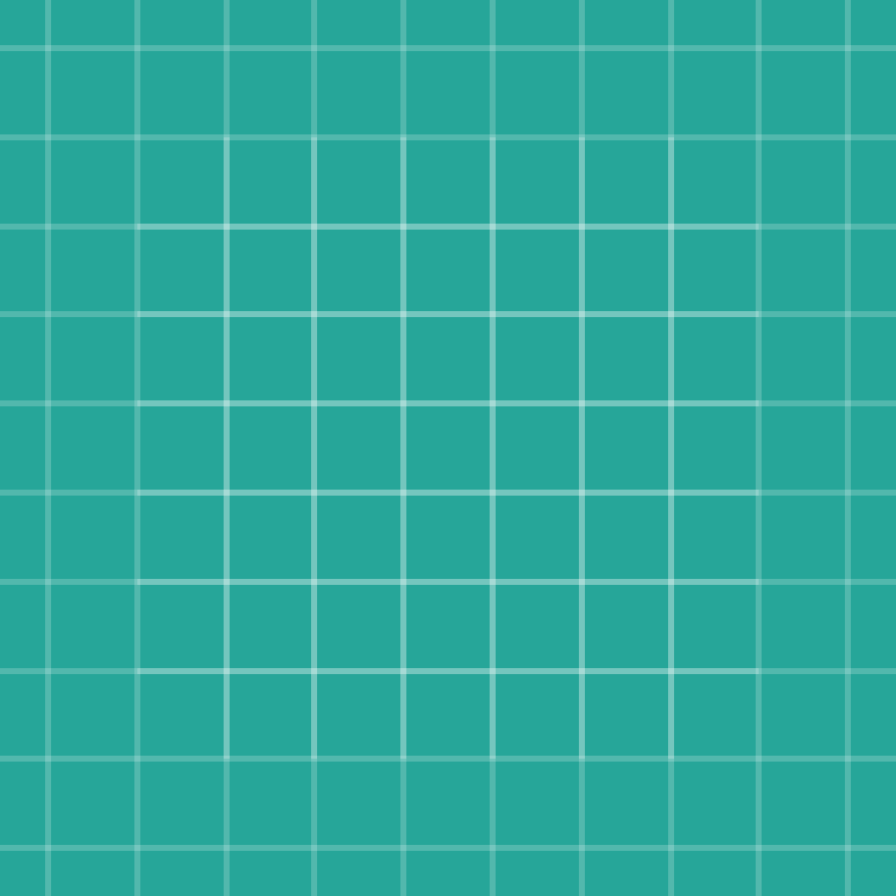
Give the GLSL for this pattern, as a WebGL 1 fragment shader.

```glsl
precision highp float;
// Square grid of translucent white lines on teal, with a doubled inner grid.

uniform vec2 u_resolution;

const vec3 TEAL = vec3(0.15, 0.65, 0.60);
const float LINE_ALPHA = 0.2;
const float LINE_WIDTH = 3.4 / 512.0;
const float SPACING = 50.78 / 512.0;
const float FIRST_LINE = 27.5 / 512.0;
const float SNAP = 1.0 / 512.0;       // line positions sit on a fine lattice
const float INNER_FIRST = 2.0;        // inner grid: lines 2 to 7,
const float INNER_LAST = 7.0;         // reaching to their outer neighbours

// Position of a numbered line, rounded to the lattice.
float lineCenter(float index) {
  return FIRST_LINE + floor(index * SPACING / SNAP + 0.6) * SNAP;
}

float nearestLine(float x) {
  return floor((x - FIRST_LINE) / SPACING + 0.5);
}

// Antialiased coverage of the line closest to x.
float lineCoverage(float x, float index, float pixel) {
  float dist = abs(x - lineCenter(index));
  return clamp(0.5 + (0.5 * LINE_WIDTH - dist) / pixel, 0.0, 1.0);
}

// Antialiased mask of the interval from lo to hi.
float interval(float x, float lo, float hi, float pixel) {
  return clamp(0.5 + min(x - lo, hi - x) / pixel, 0.0, 1.0);
}

// Fraction of the background that shows through one family of lines.
float transmission(float across, float along, float pixel) {
  float index = nearestLine(across);
  float alpha = LINE_ALPHA * lineCoverage(across, index, pixel);
  float isInner = step(INNER_FIRST - 0.5, index) * step(index, INNER_LAST + 0.5);
  float extent = interval(along, lineCenter(INNER_FIRST - 1.0),
                          lineCenter(INNER_LAST + 1.0), pixel);
  return (1.0 - alpha) * (1.0 - alpha * isInner * extent);
}

void main() {
  vec2 p = gl_FragCoord.xy / u_resolution;
  p.y = 1.0 - p.y;                    // number the rows from the top
  vec2 pixel = 1.0 / u_resolution;

  // Vertical and horizontal lines stack, so crossings are lighter.
  float through = transmission(p.x, p.y, pixel.x) * transmission(p.y, p.x, pixel.y);
  gl_FragColor = vec4(mix(vec3(1.0), TEAL, through), 1.0);
}
```
